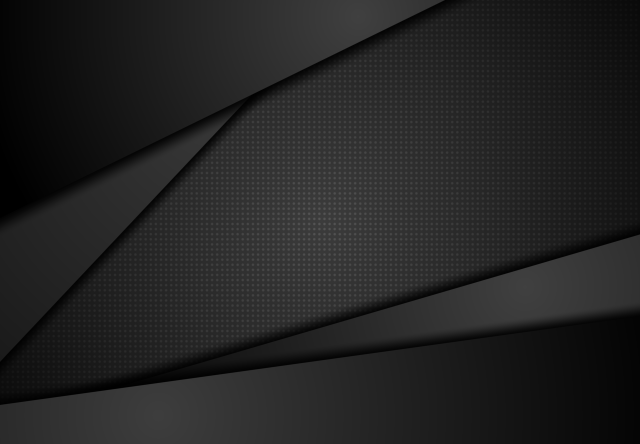
Write a Shadertoy shader that draws this background.

```glsl
// Dark overlapping sheets: a dotted, softly lit base crossed by four slanted panels.
// Each panel is a half plane with its own radial sheen and a drop shadow cast on
// the layers beneath. Coordinates are in canvas heights from the lower left.

// Signed distance to the line a-b, positive on its left.
float leftOf(vec2 p, vec2 a, vec2 b) {
    vec2 along = normalize(b - a);
    return dot(p - a, vec2(-along.y, along.x));
}

// Grey level falling evenly from a bright centre to a dark rim.
float sheen(vec2 p, vec2 centre, float radius, float bright, float dark) {
    return mix(bright, dark, clamp(length(p - centre) / radius, 0.0, 1.0));
}

// Darken the layers below near the edge, then lay the panel over them.
float layPanel(float below, float edge, float fill, float shadowWidth) {
    float pixel = 1.0 / iResolution.y;
    float fade = smoothstep(-0.15, 1.0, -edge / shadowWidth);
    float shaded = below * mix(0.04, 1.0, fade);
    return mix(shaded, fill, smoothstep(-0.7 * pixel, 0.7 * pixel, edge));
}

// Regular grid of small round dots.
float dotGrid(vec2 p) {
    float spacing = 0.01148;
    float blur = 0.8 / iResolution.y;
    vec2 cell = (fract((p - vec2(0.488, 0.507)) / spacing + 0.5) - 0.5) * spacing;
    return 1.0 - smoothstep(0.0027 - blur, 0.0027 + blur, length(cell));
}

void mainImage(out vec4 fragColor, in vec2 fragCoord) {
    vec2 p = fragCoord / iResolution.y;
    p.x *= 1.438 * iResolution.y / iResolution.x;

    // Dotted base
    float grey = sheen(p, vec2(0.72, 0.504), 0.9, 0.235, 0.03);
    grey *= 1.0 + 0.42 * dotGrid(p);

    // Left wedge
    float edge = leftOf(p, vec2(0.0, 0.185), vec2(0.567, 0.788));
    grey = layPanel(grey, edge, sheen(p, vec2(0.46, 0.73), 0.85, 0.215, 0.08), 0.032);

    // Right wedge
    edge = leftOf(p, vec2(1.438, 0.472), vec2(0.281, 0.133));
    grey = layPanel(grey, edge, sheen(p, vec2(1.18, 0.354), 0.9, 0.25, 0.04), 0.036);

    // Top panel
    edge = leftOf(p, vec2(0.0, 0.509), vec2(1.0, 1.0));
    grey = layPanel(grey, edge, sheen(p, vec2(0.805, 0.963), 0.86, 0.25, 0.0), 0.04);

    // Bottom panel
    edge = leftOf(p, vec2(1.438, 0.288), vec2(0.0, 0.088));
    grey = layPanel(grey, edge, sheen(p, vec2(0.356, 0.064), 1.1, 0.24, 0.015), 0.034);

    fragColor = vec4(vec3(grey), 1.0);
}
```
